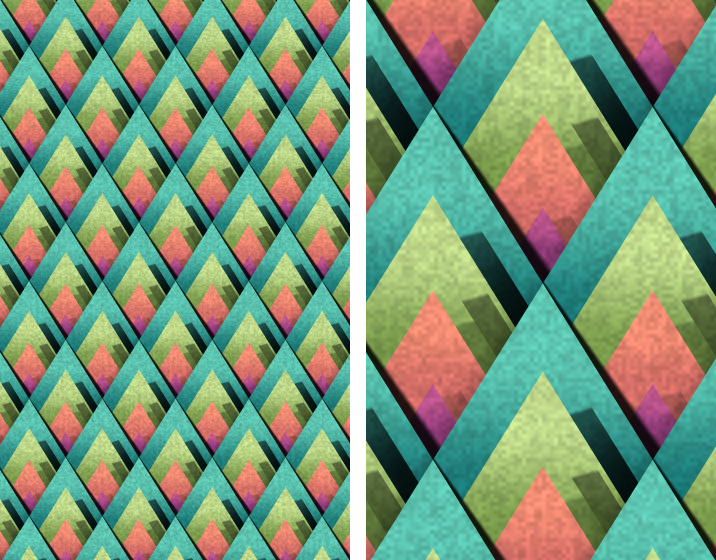
Left, the full canvas; right, a detail of the centre.
A Shadertoy shader for this pattern:

```glsl
float hash(vec2 p) {
    return fract(sin(dot(p, vec2(127.1, 311.7))) * 43758.5453);
}

float noise(vec2 p) {
    vec2 i = floor(p), f = fract(p);
    f = f * f * (3.0 - 2.0 * f);
    return mix(mix(hash(i), hash(i + vec2(1, 0)), f.x),
               mix(hash(i + vec2(0, 1)), hash(i + 1.0), f.x), f.y);
}

// Paint one sheet; it darkens from its apex towards its side corners
void addSheet(inout vec3 col, vec2 d, float inset, vec3 light, vec3 dark) {
    float fall = (d.x + d.y - 2.0 * inset) / (1.0 - inset);
    vec3 paint = mix(light, dark, smoothstep(0.4, 1.2, fall));
    col = mix(col, paint, step(inset, min(d.x, d.y)));
}

// Band along a right-hand edge, with a nearly level upper end
float castShadow(vec2 d, float near, float far, float start) {
    float band = step(near, d.y) * step(d.y, far);
    return band * smoothstep(start, start + 0.025, d.x - 0.7 * (far - d.y));
}

// d runs along the two diamond sides: 0 at the apex, 1 at the bottom
vec3 scale(vec2 d) {
    vec3 col = vec3(0.0);
    addSheet(col, d, 0.0, vec3(0.36, 0.77, 0.69), vec3(0.10, 0.47, 0.46));
    col *= 1.0 - castShadow(d, 0.13, 0.25, 0.48) * mix(0.5, 0.85, smoothstep(0.5, 0.95, d.x));

    addSheet(col, d, 0.25, vec3(0.75, 0.85, 0.54), vec3(0.47, 0.60, 0.29));
    col *= 1.0 - 0.42 * castShadow(d, 0.28, 0.42, 0.67);
    col *= 1.0 - 0.24 * castShadow(d, 0.42, 0.52, 0.71);

    addSheet(col, d, 0.52, vec3(0.95, 0.55, 0.45), vec3(0.83, 0.43, 0.40));
    col *= 1.0 - 0.2 * castShadow(d, 0.68, 0.785, 0.85);

    addSheet(col, d, 0.785, vec3(0.74, 0.33, 0.55), vec3(0.58, 0.24, 0.48));

    // Shadows from the overlapping neighbours
    col *= 1.0 - 0.85 * smoothstep(1.0 - 0.075 * d.x - 0.015, 1.0 - 0.05 * d.x, d.y);
    return col * (1.0 - 0.18 * smoothstep(0.9, 1.0, d.x));
}

void mainImage(out vec4 fragColor, in vec2 fragCoord) {
    vec3 col = vec3(0.0);

    // 3 x 3 samples smooth every edge
    for (int i = 0; i < 9; i++) {
        vec2 offset = (vec2(i % 3, i / 3) - 1.0) / 3.0;
        vec2 p = (fragCoord + offset) / iResolution.y;
        vec2 q = (vec2(p.x, 1.0 - p.y) - vec2(0.052, 0.082)) / vec2(0.0654, 0.105);
        col += scale(fract(0.5 * vec2(q.y + q.x, q.y - q.x)));
    }
    col /= 9.0;

    // Paper grain: fine specks over softer mottling
    vec2 uv = fragCoord / iResolution.y;
    float grain = 0.7 * noise(uv * 420.0) + 0.3 * noise(uv * 170.0) - 0.5;
    col *= 1.0 + 0.3 * grain;

    fragColor = vec4(clamp(col, 0.0, 1.0), 1.0);
}
```
